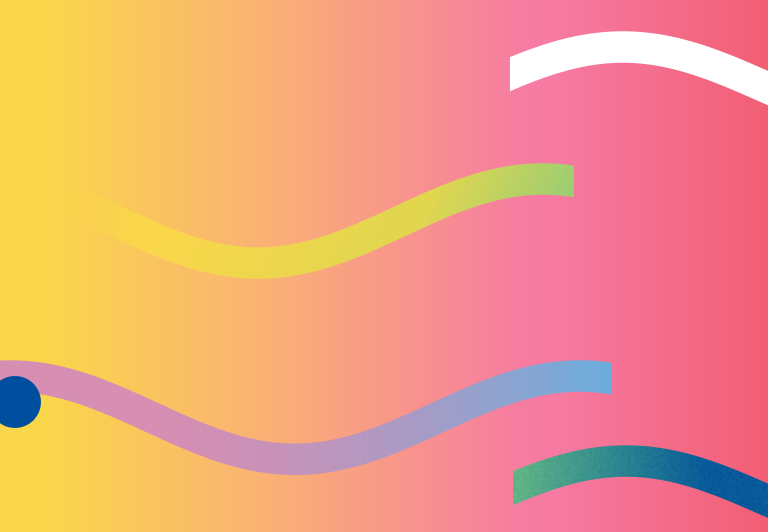
A WebGL 1 fragment shader for this background:

```glsl
precision highp float;
uniform vec2 u_resolution;

// Lengths are fractions of the canvas width
#define WAVE_FREQ 8.466
#define HALF_WIDTH 0.0205
#define DOT_CENTER vec2(0.0195, 0.1693)
#define DOT_RADIUS 0.0338
#define GRAIN 0.035
#define GRAIN_CELLS 512.0

const vec3 YELLOW = vec3(0.98, 0.84, 0.29);
const vec3 APRICOT = vec3(0.98, 0.70, 0.45);
const vec3 PINK = vec3(0.965, 0.48, 0.635);
const vec3 CORAL = vec3(0.95, 0.37, 0.455);
const vec3 LIME = vec3(0.89, 0.84, 0.31);
const vec3 LEAF = vec3(0.57, 0.80, 0.47);
const vec3 MAUVE = vec3(0.84, 0.555, 0.70);
const vec3 SKY = vec3(0.41, 0.68, 0.87);
const vec3 MINT = vec3(0.38, 0.71, 0.52);
const vec3 TEAL = vec3(0.15, 0.50, 0.57);
const vec3 BLUE = vec3(0.03, 0.35, 0.60);
const vec3 NAVY = vec3(0.0, 0.31, 0.62);

float ramp(float a, float b, float x) {
  return clamp((x - a) / (b - a), 0.0, 1.0);
}

float hash(vec2 cell) {
  return fract(sin(dot(cell, vec2(12.99, 78.23))) * 43758.5);
}

// Antialiased coverage of a signed distance
float cover(float dist) {
  return clamp(0.5 - dist * u_resolution.x, 0.0, 1.0);
}

// Cosine ribbon with vertical ends at x = span.x and x = span.y
float ribbon(vec2 p, vec2 crest, float amp, vec2 span) {
  float phase = (p.x - crest.x) * WAVE_FREQ;
  float offset = p.y - crest.y + amp * (1.0 - cos(phase));
  float slope = amp * WAVE_FREQ * sin(phase);
  float side = abs(offset) / sqrt(1.0 + slope * slope) - HALF_WIDTH;
  float ends = max(span.x - p.x, p.x - span.y);
  return cover(max(side, ends));
}

vec3 background(float x) {
  vec3 c = mix(YELLOW, APRICOT, ramp(0.06, 0.335, x));
  c = mix(c, PINK, ramp(0.335, 0.69, x));
  return mix(c, CORAL, ramp(0.72, 1.0, x));
}

void main() {
  vec2 p = gl_FragCoord.xy / u_resolution.x;
  vec3 color = background(p.x);

  // Yellow to green ribbon, fading in from the left
  float t = p.x - 0.5 * (p.y - 0.40);
  vec3 tint = mix(YELLOW, LIME, ramp(0.22, 0.50, t));
  tint = mix(tint, LEAF, ramp(0.54, 0.75, t));
  float mask = ribbon(p, vec2(0.707, 0.4596), 0.0547, vec2(-1.0, 0.7474));
  color = mix(color, tint, mask * smoothstep(0.06, 0.19, p.x));

  // Mauve to sky ribbon
  tint = mix(MAUVE, SKY, pow(ramp(0.20, 0.80, p.x), 1.5));
  mask = ribbon(p, vec2(0.755, 0.2031), 0.0542, vec2(-1.0, 0.7956));
  color = mix(color, tint, mask);

  // White arc
  mask = ribbon(p, vec2(0.811, 0.6315), 0.052, vec2(0.664, 2.0));
  color = mix(color, vec3(1.0), mask);

  // Grainy mint to blue arc
  tint = mix(MINT, TEAL, ramp(0.67, 0.82, p.x));
  tint = mix(tint, BLUE, ramp(0.82, 0.92, p.x));
  tint += GRAIN * (hash(floor(p * GRAIN_CELLS)) - 0.5);
  mask = ribbon(p, vec2(0.815, 0.0924), 0.052, vec2(0.668, 2.0));
  color = mix(color, tint, mask);

  // Dot at the left edge
  color = mix(color, NAVY, cover(length(p - DOT_CENTER) - DOT_RADIUS));

  gl_FragColor = vec4(color, 1.0);
}
```
